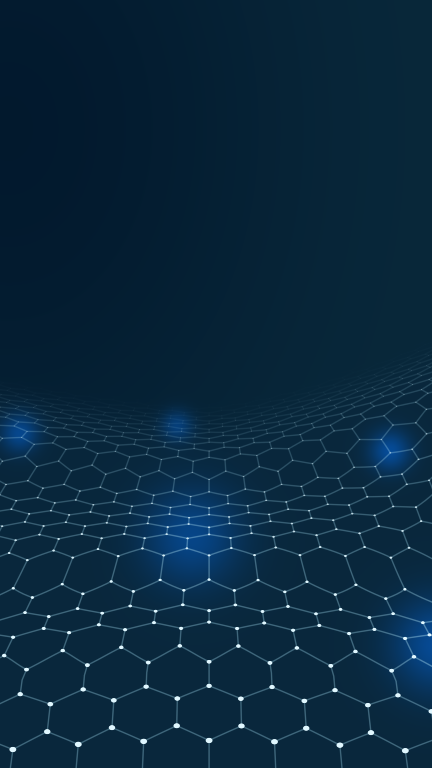
This background is drawn by a WebGL 2 fragment shader. Its source:

```glsl
#version 300 es
precision highp float;
// A dark blue backdrop with a wavy hexagonal wire sheet receding to a horizon.
// Each point is mapped back to sheet coordinates; the nearest lattice vertex
// and its three edges are measured on the canvas. Soft blue glows lie on top.
// Lengths are in canvas widths, with the origin at the lower left.

uniform vec2 u_resolution;
out vec4 outColor;

const vec3 NIGHT = vec3(0.008, 0.098, 0.178);
const vec3 TEAL = vec3(0.030, 0.152, 0.225);
const vec3 FLOOR_TINT = vec3(0.036, 0.155, 0.240);
const vec3 WIRE = vec3(0.50, 0.70, 0.78);
const vec3 NODE = vec3(0.88, 0.97, 1.0);
const vec3 GLOW = vec3(0.015, 0.36, 0.76);

const float VANISH_Y = 1.2176;    // height where the flat sheet would vanish
const float CENTER_X = 0.484;     // column the perspective converges on
const float CELL_WIDTH = 0.145;   // cell width per unit below the vanishing line
const float ROW_SCALE = 12.5;     // rows of cells per unit of inverse distance
const float WAVE_LENGTH = 0.22;
const float WAVE_CREST = 0.875;
const float WAVE_HEIGHT = 0.3;
const float SHEET_END = 0.37;     // distance below vanishing line where it fades
const float WIRE_HALF = 0.0010;
const float NODE_RADIUS = 0.0053;

// Glow centre, radius and strength
const int GLOW_COUNT = 5;
const vec4 GLOWS[GLOW_COUNT] = vec4[](
    vec4(0.444, 0.535, 0.110, 0.66),
    vec4(0.046, 0.775, 0.043, 0.72),
    vec4(0.410, 0.792, 0.035, 0.55),
    vec4(0.903, 0.734, 0.046, 0.80),
    vec4(1.015, 0.285, 0.105, 0.78));

// Height with the bend of the sheet removed
float flatten(vec2 p) {
    float side = p.x - 0.47;
    float lift = side > 0.0 ? 0.153 * pow(side / 0.53, 1.5)
                            : 0.0625 * pow(-side / 0.47, 1.5);
    float sag = 0.108 * side * side;
    float far = smoothstep(0.39, 0.85, p.y);
    return p.y + mix(sag, -lift, far);
}

// Sheet coordinates: column across, row into the distance
vec2 sheetCoords(float x, float q) {
    float cell = CELL_WIDTH * q - 0.1 * max(q - 0.995, 0.0);
    float ripple = WAVE_HEIGHT * pow(WAVE_CREST / q, 2.0);
    ripple *= 1.0 - smoothstep(0.9, 1.02, q);
    float phase = 6.28319 * (q - WAVE_CREST) / WAVE_LENGTH;
    return vec2((x - CENTER_X) / cell, ROW_SCALE / q - ripple * sin(phase));
}

// Distance to the segment from the zero point to its tip
float segmentDistance(vec2 p, vec2 tip) {
    float t = clamp(dot(p, tip) / dot(tip, tip), 0.0, 1.0);
    return length(p - tip * t);
}

// Smooth stroke that keeps its total light when thinner than a pixel
float stroke(float d, float halfWidth, float pixel) {
    float soft = max(halfWidth, 0.8 * pixel);
    return (1.0 - smoothstep(0.0, 1.7 * soft, d)) * halfWidth / soft;
}

void main() {
    vec2 p = gl_FragCoord.xy / u_resolution.x;
    float pixel = 1.0 / u_resolution.x;

    // Backdrop, darkest at the upper left
    float reach = length((p - vec2(0.02, 1.48)) * vec2(1.0, 0.75));
    vec3 color = mix(NIGHT, TEAL, smoothstep(0.0, 1.0, reach));

    // Sheet coordinates and their change across the canvas
    float q = max(VANISH_Y - flatten(p), 0.3);
    vec2 g = sheetCoords(p.x, q);
    mat2 slope = mat2(dFdx(g), dFdy(g)) * u_resolution.x;
    float sheet = smoothstep(SHEET_END, 0.50, q);
    color = mix(color, FLOOR_TINT, 0.75 * sheet);

    // Glows
    float light = 0.0;
    for (int i = 0; i < GLOW_COUNT; i++) {
        vec2 away = (p - GLOWS[i].xy) / GLOWS[i].z;
        light += GLOWS[i].w * exp(-dot(away, away));
    }
    color = mix(color, GLOW, min(light, 1.0) * 0.85);

    if (q > SHEET_END) {
        // Nearest vertex: rows zigzag, and parity picks the side of the stem
        mat2 toCanvas = inverse(slope);
        float row = round(g.y);
        float column = round(2.0 * g.x);
        float way = 1.0 - 2.0 * mod(row + column, 2.0);
        vec2 offset = toCanvas * (g - vec2(0.5 * column, row + way / 6.0));

        // Three edges meeting at that vertex
        float d = segmentDistance(offset, toCanvas * vec2(0.0, way * 0.6667));
        d = min(d, segmentDistance(offset, toCanvas * vec2(0.5, -way / 3.0)));
        d = min(d, segmentDistance(offset, toCanvas * vec2(-0.5, -way / 3.0)));

        float near = smoothstep(0.40, 0.80, q);
        float wire = stroke(d, WIRE_HALF, pixel) * sheet * mix(0.42, 0.85, near);
        color = mix(color, WIRE + 0.2 * light, min(wire, 1.0));

        // Bright node, slightly flattened by the view
        float radius = NODE_RADIUS * q * q;
        float dist = length(offset * vec2(0.9, 1.15));
        float node = 1.0 - smoothstep(radius - 0.6 * pixel, radius + 0.6 * pixel, dist);
        color = mix(color, NODE, node * sheet * mix(0.3, 1.0, near));
    }
    outColor = vec4(color, 1.0);
}
```
